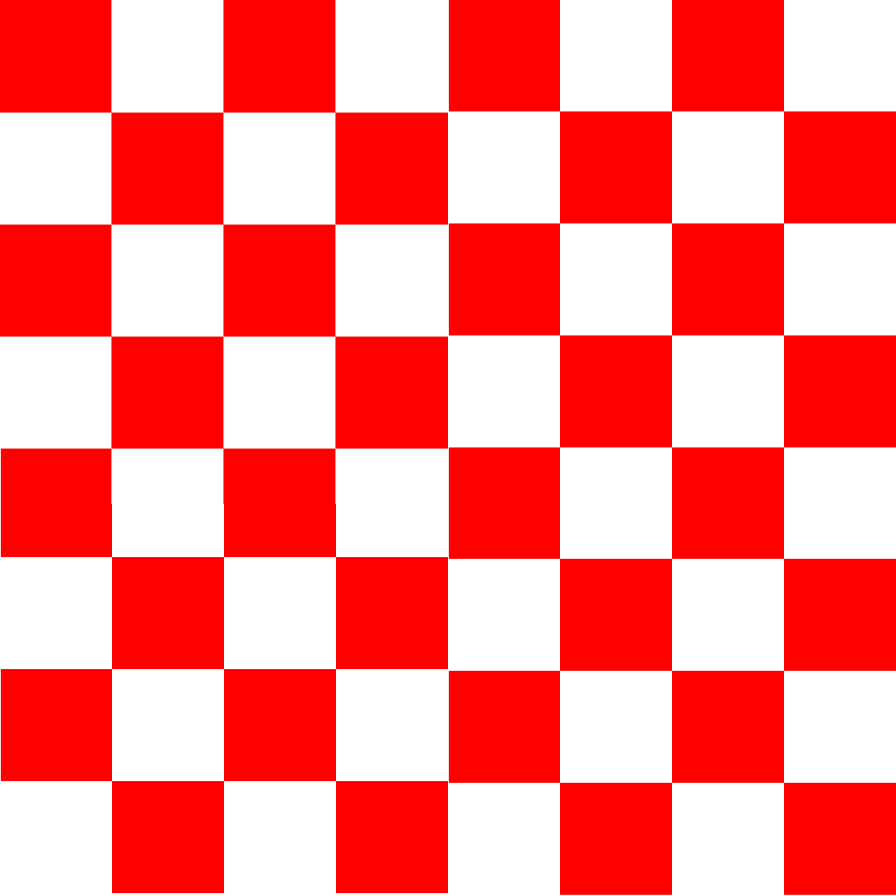
A Shadertoy shader for this pattern:

```glsl
const float CELLS = 8.0;
const float HALF_BOARD = 4.0;
const vec3 RED = vec3(1.0, 0.0, 0.0);
const vec3 WHITE = vec3(1.0);

// Antialiased coverage for a signed distance and a pixel size
float coverage(float d, float pixel) {
    return clamp(d / pixel + 0.5, 0.0, 1.0);
}

// Smoothed square wave: +1 on even cells, -1 on odd cells
float cellSign(float x, float pixel) {
    float edgeDistance = 0.5 - abs(fract(x) - 0.5);
    float parity = 1.0 - 2.0 * mod(floor(x), 2.0);
    return parity * clamp(2.0 * edgeDistance / pixel, 0.0, 1.0);
}

// Half board starting at firstColumn, nudged by offset, with a thin left gap
float halfBoard(vec2 p, float firstColumn, vec2 offset, float gap, float pixel) {
    vec2 q = p - offset;
    float column = clamp(q.x, firstColumn + 0.5, firstColumn + HALF_BOARD - 0.5);
    float row = clamp(q.y, 0.5, CELLS - 0.5);
    float red = 0.5 + 0.5 * cellSign(column, pixel) * cellSign(row, pixel);
    float inside = coverage(p.x - firstColumn - gap, pixel)
                 * coverage(CELLS - q.y, pixel);
    return red * inside;
}

void mainImage(out vec4 fragColor, in vec2 fragCoord) {
    // Cell units, with rows counted downward from the top
    vec2 p = CELLS * fragCoord / iResolution.xy;
    p.y = CELLS - p.y;
    float pixel = CELLS / iResolution.y;

    // Each quarter is slightly misregistered; switch inside the fifth row
    bool lower = p.y > HALF_BOARD + 0.5;
    vec2 leftOffset = lower ? vec2(0.0, -0.026) : vec2(-0.005, 0.005);
    vec2 rightOffset = lower ? vec2(0.0, -0.0104) : vec2(0.0, -0.005);
    float leftGap = p.y > HALF_BOARD ? 0.0075 : -0.1;

    float left = halfBoard(p, 0.0, leftOffset, leftGap, pixel);
    float right = halfBoard(p, HALF_BOARD, rightOffset, 0.0075, pixel);
    float red = mix(left, right, coverage(p.x - HALF_BOARD, pixel));

    fragColor = vec4(mix(WHITE, RED, red), 1.0);
}
```
